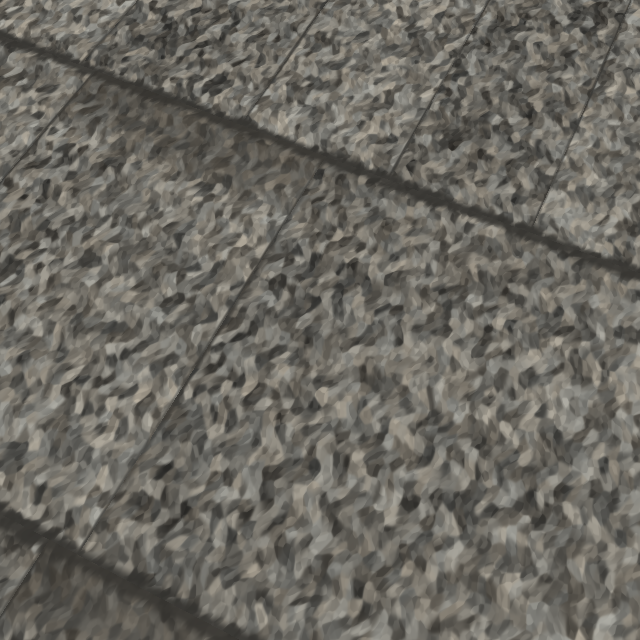
Reproduce this texture procedurally as a Shadertoy shader.

```glsl
// Weathered granule roof shingles in staggered courses, seen in perspective.

const float HORIZON = 2.75;         // height of the vanishing line
const float JOINT_VANISH = 1.75;    // where the joints converge
const float COURSE_VANISH = -4.85;  // where the course edges converge
const float COURSE_START = 1.90;
const float COURSE_DEPTH = 0.787;
const vec3 STONE_TINT = vec3(1.0, 0.975, 0.91);

vec2 hash2(vec2 p) {
    vec3 q = fract(vec3(p.xyx) * vec3(0.1031, 0.1030, 0.0973));
    q += dot(q, q.yzx + 33.33);
    return fract((q.xx + q.yz) * q.zy);
}

// Slow mottling from layered sines, roughly -1 to 1.
float mottle(vec2 p) {
    float a = sin(p.x + 1.7 * sin(p.y * 0.8));
    float b = sin(p.y * 1.3 - p.x * 0.6 + 2.0);
    float c = sin(p.x * 2.3 + p.y * 1.9 + 1.5 * a);
    return (a + b + c) / 3.0;
}

// Soft cellular noise: x is brightness, y is warmth.
vec2 granules(vec2 p) {
    vec2 cell = floor(p), local = p - cell;
    vec2 sum = vec2(0.0);
    float total = 0.0;
    for (int j = -1; j <= 1; j++)
    for (int i = -1; i <= 1; i++) {
        vec2 offset = vec2(i, j);
        vec2 id = cell + offset;
        vec2 delta = offset + hash2(id) - local;
        float weight = exp(-9.0 * dot(delta, delta));
        sum += weight * hash2(id + 71.3);
        total += weight;
    }
    return sum / total;
}

// Plane coordinates: x runs along a course, y runs up the roof.
vec2 roofPlane(vec2 uv) {
    return (uv.x - vec2(JOINT_VANISH, COURSE_VANISH)) / (HORIZON - uv.y);
}

// Joint spacing of a course.
float shingleWidth(float row) {
    return row > 0.5 ? 0.147 : 0.238;
}

// Position along a course, counted in shingles of uneven width.
float shingleCoord(float along, float row) {
    float origin = row > 0.5 ? -0.877 : (row < -0.5 ? -0.645 : -0.86);
    float k = (along - origin) / shingleWidth(row);
    return row > 0.5 ? k - 0.17 * sin(k * 1.047) : k - 0.4 * max(k - 1.0, 0.0);
}

// Soft dark line, 1 at the centre.
float softLine(float distance, float inner, float outer) {
    return 1.0 - smoothstep(inner, outer, abs(distance));
}

void mainImage(out vec4 fragColor, in vec2 fragCoord) {
    vec2 uv = fragCoord / iResolution.xy;
    vec2 roof = roofPlane(uv);

    // Course and shingle layout
    float course = (roof.y - COURSE_START) / COURSE_DEPTH;
    float row = floor(course);
    float k = shingleCoord(roof.x, row);
    float slab = floor(k);
    float across = k - slab;
    float oddSlab = mod(slab, 2.0);

    // Stone granules, stretched up the slope
    vec2 grainPos = roof / vec2(0.0065, 0.021);
    grainPos += 0.3 * sin(grainPos.yx * vec2(1.7, 0.9));
    grainPos += 40.0 * hash2(vec2(slab, row) + 9.0) + 200.0;
    vec2 coarse = granules(grainPos);
    vec2 fine = granules(grainPos * 1.9 + 31.0);
    float grain = mix(coarse.x, fine.x, 0.3) - 0.5;

    // Broad tone of each shingle
    float patches = mottle(roof * vec2(38.0, 13.0));
    float tone = 0.435 + 0.022 * patches;
    tone += row > 0.5 ? 0.06 * (oddSlab - 0.5) : 0.06 * (across - 0.5);

    // Stain below each overhanging edge
    float below = (row + 1.0 - course) * COURSE_DEPTH;
    float stain = 1.0 - smoothstep(0.09, 0.19, below + 0.02 * patches + 0.05 * grain);
    stain *= mix(1.0, 0.25, oddSlab);
    tone -= 0.09 * stain;
    float light = tone + 0.50 * grain * (1.0 - 0.5 * stain);

    // Narrow joints, worn unevenly
    float jointDistance = (k - round(k)) * shingleWidth(row);
    float joint = softLine(jointDistance + 0.0008 * grain, 0.0004, 0.0026);
    float wear = 0.68 + 0.22 * sin(roof.y * 11.0 + slab * 2.0);
    light = mix(light, 0.23, joint * wear);

    // Thick shadow along the course edges
    float edgeDistance = (course - round(course)) * COURSE_DEPTH + 0.003;
    float ragged = 0.003 * mottle(roof * vec2(70.0, 5.0)) + 0.012 * grain;
    float edge = softLine(abs(edgeDistance) + ragged, 0.006, 0.023);
    light = mix(light, 0.225 + 0.04 * grain, edge * 0.95);

    // Slight warm and cool stones
    float warmth = (coarse.y - 0.5) * 0.05 * (1.0 - edge) + 0.012 * stain;
    vec3 color = light * (STONE_TINT + vec3(warmth, 0.0, -warmth));
    fragColor = vec4(clamp(color, 0.0, 1.0), 1.0);
}
```
